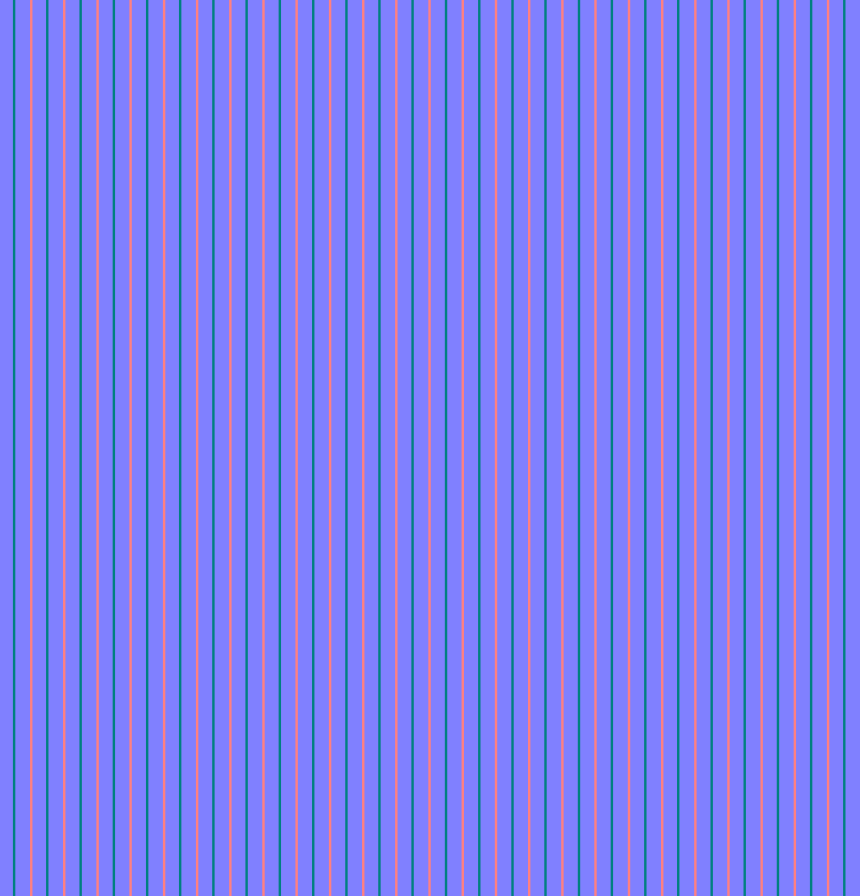
Reproduce this texture map procedurally as a Shadertoy shader.

```glsl
// Tangent-space normal map of vertical grooves: a flat field crossed by
// alternating left-facing (teal) and right-facing (orange) bevel lines.
// Each line is box-filtered analytically over the width of one pixel.

const float REPEATS    = 25.895;  // groove pairs across the canvas
const float LEFT_POS   = 0.428;   // line centres, as a fraction of a repeat
const float RIGHT_POS  = 0.936;
const float LINE_WIDTH = 0.0726;  // fraction of a repeat
const float JITTER     = 0.012;   // total spread of the line centres

const vec3 FLAT_NORMAL  = vec3(0.5, 0.5, 1.0);
const vec3 LEFT_NORMAL  = vec3(0.0, 0.5, 0.5);
const vec3 RIGHT_NORMAL = vec3(1.0, 0.5, 0.5);

float hash(float n) {
    return fract(sin(n * 12.9898) * 43758.547);
}

// Share of the pixel [x - px/2, x + px/2] covered by a line at centre
float lineCoverage(float x, float centre, float px) {
    float right = min(x + 0.5 * px, centre + 0.5 * LINE_WIDTH);
    float left  = max(x - 0.5 * px, centre - 0.5 * LINE_WIDTH);
    return clamp((right - left) / px, 0.0, 1.0);
}

void mainImage(out vec4 fragColor, in vec2 fragCoord) {
    float px = REPEATS / iResolution.x;   // pixel size in repeats
    float x = fragCoord.x * px;
    float cell = floor(x);
    float local = x - cell;

    // Slight shift of each line changes how it blends into the field
    float leftCentre  = LEFT_POS  + JITTER * (hash(cell + 1.0) - 0.5);
    float rightCentre = RIGHT_POS + JITTER * (hash(cell + 71.0) - 0.5);

    vec3 normalColor = FLAT_NORMAL;
    normalColor = mix(normalColor, LEFT_NORMAL, lineCoverage(local, leftCentre, px));
    normalColor = mix(normalColor, RIGHT_NORMAL, lineCoverage(local, rightCentre, px));
    fragColor = vec4(normalColor, 1.0);
}
```
